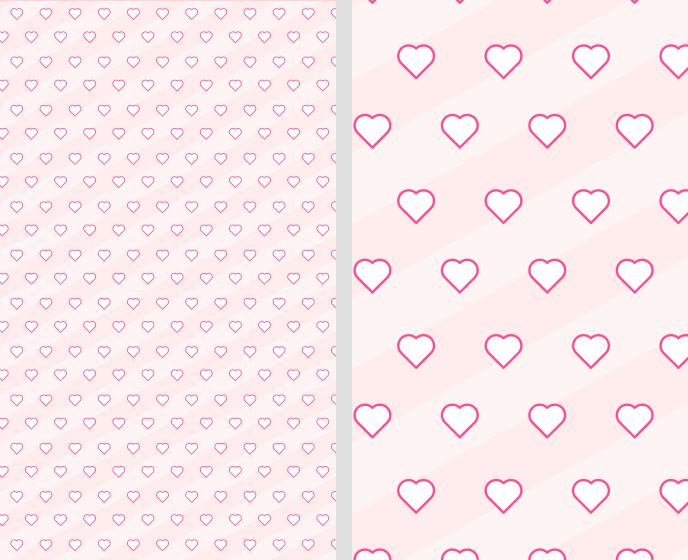
Left, the full canvas; right, a detail of the centre.
This pattern is drawn by a WebGL 1 fragment shader. Its source:

```glsl
precision highp float;
// Staggered rows of small white hearts with thin pink outlines, over soft
// diagonal stripes. Hearts are a signed distance function repeated on two
// interleaved lattices; one unit is the spacing between neighbouring hearts.

uniform vec2 u_resolution;

const vec2 PITCH = vec2(1.0, 1.657);

// Signed distance to a heart with its tip at the origin, about 1.1 tall.
float heartDistance(vec2 p) {
  p.x = abs(p.x);
  if (p.x + p.y > 1.0) return length(p - vec2(0.25, 0.75)) - 0.35355;
  vec2 toNotch = p - vec2(0.0, 1.0);
  vec2 toSide = p - 0.5 * max(p.x + p.y, 0.0);
  return sqrt(min(dot(toNotch, toNotch), dot(toSide, toSide))) * sign(p.x - p.y);
}

// Distance to the nearest heart of one lattice; p.y runs downwards.
float heartLattice(vec2 p, vec2 tip) {
  const float size = 0.338;
  vec2 middle = vec2(0.0, 0.19);
  vec2 cell = mod(p - tip + middle + 0.5 * PITCH, PITCH) - 0.5 * PITCH - middle;
  return heartDistance(vec2(cell.x, -cell.y) / size) * size;
}

// Antialiased coverage of the region where d is negative.
float coverage(float d, float pixel) {
  return clamp(0.5 - d / pixel, 0.0, 1.0);
}

void main() {
  float pixel = 11.53 / u_resolution.x;
  vec2 p = vec2(gl_FragCoord.x, u_resolution.y - gl_FragCoord.y) * pixel;

  // Diagonal stripes, rising one row pitch every three columns.
  float along = (p.y + p.x * PITCH.y / 3.0 - 0.75) / PITCH.y;
  float stripe = abs(fract(along + 0.5) - 0.5) - 0.25;
  vec3 color = mix(vec3(1.0, 0.925, 0.928), vec3(1.0, 0.957, 0.957),
                   coverage(stripe * PITCH.y, pixel));

  // Faint rule along the top edge.
  color = mix(color, vec3(1.0, 0.82, 0.83), coverage(p.y - 0.03, pixel));

  // Two staggered sets of hearts: white fill, then outline.
  vec2 tip = vec2(0.577, 0.671);
  float d = min(heartLattice(p, tip), heartLattice(p, tip + vec2(0.5, 0.795)));
  float outer = coverage(d - 0.0135, pixel);
  float inner = coverage(d + 0.0135, pixel);
  color = mix(color, vec3(1.0), inner);
  color = mix(color, vec3(1.0, 0.3, 0.57), outer - inner);

  gl_FragColor = vec4(color, 1.0);
}
```
